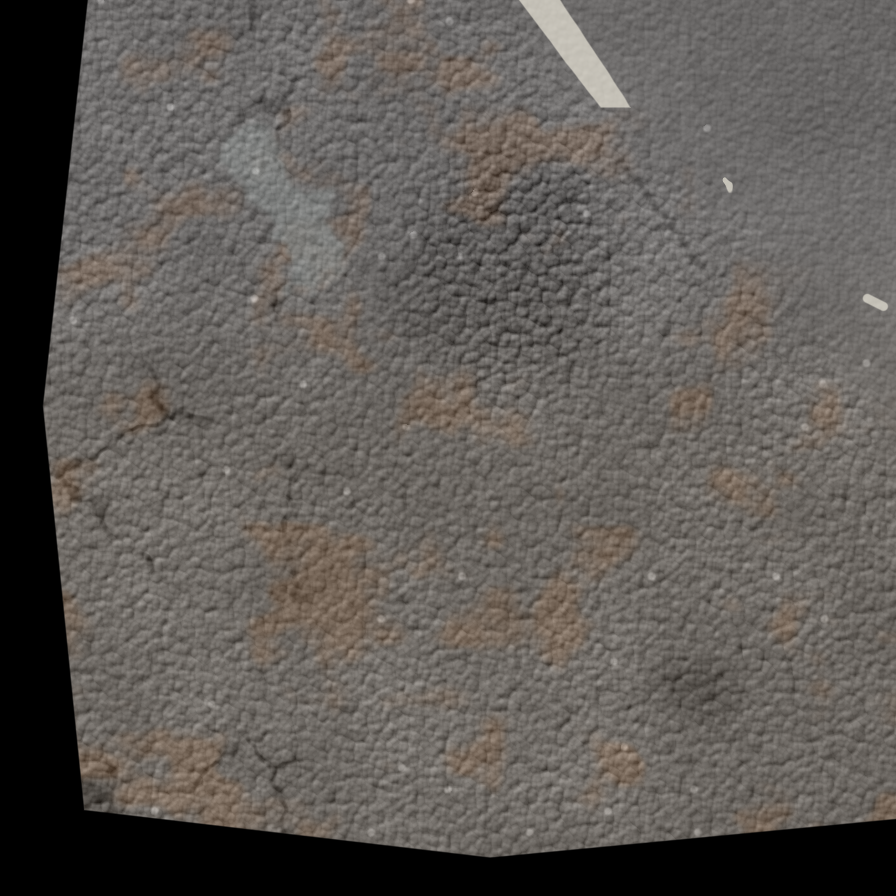
Reproduce this texture procedurally as a WebGL 1 fragment shader.

```glsl
precision highp float;
// Worn asphalt seen from above, cut to a polygon on black.
// Cellular and value noise form a height field that is lit from the upper left;
// a pothole, a pale patch, cracks and painted marks are layered over it.
uniform vec2 u_resolution;

const vec3 WARM_ROAD = vec3(0.430, 0.412, 0.392);
const vec3 COOL_ROAD = vec3(0.428, 0.420, 0.416);
const vec3 PATCH_GREY = vec3(0.510, 0.520, 0.515);
const vec3 PAINT = vec3(0.790, 0.775, 0.735);
const vec3 RUST = vec3(0.045, 0.0, -0.035);
const vec2 LIGHT = vec2(-0.5, 0.86);

vec2 hash2(vec2 p) {
  vec2 q = vec2(dot(p, vec2(127.1, 311.7)), dot(p, vec2(269.5, 183.3)));
  return fract(sin(q) * 43758.545);
}

float valueNoise(vec2 p) {
  vec2 i = floor(p);
  vec2 f = fract(p);
  f = f * f * (3.0 - 2.0 * f);
  float low = mix(hash2(i).x, hash2(i + vec2(1.0, 0.0)).x, f.x);
  float high = mix(hash2(i + vec2(0.0, 1.0)).x, hash2(i + 1.0).x, f.x);
  return mix(low, high, f.y);
}

float layeredNoise(vec2 p) {
  return 0.55 * valueNoise(p) + 0.3 * valueNoise(p * 2.1 + 7.0)
       + 0.15 * valueNoise(p * 4.3 + 19.0);
}

// Nearest distance, second nearest distance, random id of the nearest cell
vec3 cellular(vec2 p) {
  vec2 cell = floor(p);
  vec3 result = vec3(8.0, 8.0, 0.0);
  for (int y = -1; y <= 1; y++) {
    for (int x = -1; x <= 1; x++) {
      vec2 c = cell + vec2(float(x), float(y));
      vec2 h = hash2(c);
      float d = length(c + h - p);
      if (d < result.x) result = vec3(d, result.x, h.y);
      else result.y = min(result.y, d);
    }
  }
  return result;
}

float grainHeight(vec2 p, float coarse) {
  float big = cellular(p * 88.0).x;
  float small = cellular(p * 175.0 + 31.0).x;
  return 0.65 * coarse * (1.0 - big * big) + 0.32 * (1.0 - small * small)
       + 0.45 * valueNoise(p * 145.0);
}

float segmentDistance(vec2 p, vec2 a, vec2 b) {
  vec2 ab = b - a;
  return length(p - a - ab * clamp(dot(p - a, ab) / dot(ab, ab), 0.0, 1.0));
}

// Positive to the left of the line from a to b
float leftOf(vec2 p, vec2 a, vec2 b) {
  vec2 d = normalize(b - a);
  return d.x * (p.y - a.y) - d.y * (p.x - a.x);
}

float roadOutline(vec2 p) {
  vec2 west = vec2(0.048, 0.547);
  vec2 corner = vec2(0.094, 0.096);
  vec2 south = vec2(0.547, 0.043);
  float left = min(leftOf(p, vec2(0.098, 1.0), west), leftOf(p, west, corner));
  float bottom = min(leftOf(p, corner, south), leftOf(p, south, vec2(1.0, 0.086)));
  return min(left, bottom);
}

void main() {
  vec2 p = gl_FragCoord.xy / u_resolution;
  float pixel = 1.0 / min(u_resolution.x, u_resolution.y);
  float broad = layeredNoise(p * 9.0);
  vec2 wobble = vec2(layeredNoise(p * 24.0), layeredNoise(p * 24.0 + 50.0)) - 0.5;
  vec2 q = p + wobble * 0.05;

  // Regions: smooth lane, pothole, pale repair
  float lane = smoothstep(-0.03, 0.13, 1.11 * (q.x - 0.65) + q.y - 0.87);
  float pothole = 1.0 - smoothstep(0.45, 1.25, length((q - vec2(0.57, 0.70)) / vec2(0.13, 0.15)));
  float hollow = 1.0 - smoothstep(0.2, 1.0, length((q - vec2(0.78, 0.23)) / vec2(0.08, 0.06)));
  float repair = segmentDistance(q, vec2(0.285, 0.825), vec2(0.355, 0.715));
  repair = 1.0 - smoothstep(0.028, 0.042, repair);

  // Lit grain
  float coarse = mix(1.0, 0.25, max(lane, repair * 0.7)) + 0.35 * pothole;
  vec2 shift = LIGHT * 0.0019;
  float back = grainHeight(p - shift, coarse);
  float front = grainHeight(p + shift, coarse);
  float relief = 0.27 * (back - front) + 0.10 * (0.5 * (back + front) - 0.55 - 0.45 * coarse);
  relief *= mix(0.85 + 0.4 * broad, 0.72, lane) + 0.25 * pothole;

  vec3 color = mix(WARM_ROAD, COOL_ROAD, smoothstep(0.45, 0.8, p.y));
  color += 0.09 * (broad - 0.5);
  color += RUST * smoothstep(0.55, 0.75, layeredNoise(p * 13.0 + 80.0)) * (1.0 - lane);
  color = mix(color, PATCH_GREY, 0.8 * repair);
  color -= 0.075 * pothole + 0.06 * hollow;

  // Broken cracks on the left and a seam beside the lane
  vec3 plates = cellular((p + wobble * 0.06) * 6.0 + 3.0);
  float crack = 1.0 - smoothstep(0.01, 0.07, plates.y - plates.x);
  crack *= (1.0 - smoothstep(0.26, 0.42, p.x)) * smoothstep(0.4, 0.58, layeredNoise(p * 7.0 + 12.0));
  float seam = segmentDistance(p + wobble * 0.015, vec2(0.69, 0.82), vec2(0.785, 0.705));
  crack = max(crack, 0.6 * (1.0 - smoothstep(0.001, 0.007, seam)));
  color += relief - 0.13 * crack;

  // Pale chips and paint
  vec3 chips = cellular(p * 42.0 + 9.0);
  color += 0.16 * step(0.975, chips.z) * (1.0 - smoothstep(0.1, 0.25, chips.x));
  float stripeCenter = 0.602 + (1.0 - p.y) * 0.71;
  float stripe = 0.0235 - 0.06 * (1.0 - p.y) - abs(p.x - stripeCenter) + wobble.x * 0.003;
  stripe = min(stripe * 0.82, p.y - 0.88);
  float dash = 0.005 - segmentDistance(p, vec2(0.968, 0.667), vec2(0.986, 0.658));
  float spot = 0.005 - segmentDistance(q, vec2(0.812, 0.796), vec2(0.821, 0.793));
  float paint = smoothstep(-pixel, pixel, max(stripe, max(dash, spot)));
  color = mix(color, PAINT + 0.25 * relief, paint * 0.95);

  float inside = smoothstep(-pixel, pixel, roadOutline(p));
  gl_FragColor = vec4(clamp(color, 0.0, 1.0) * inside, 1.0);
}
```
